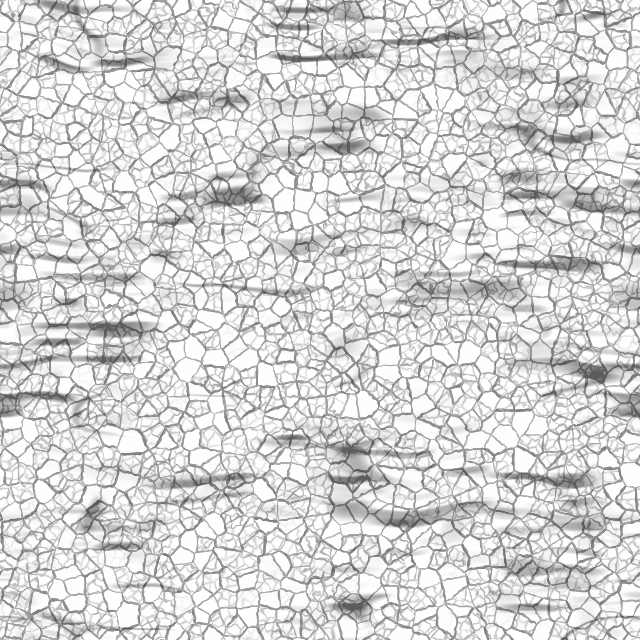
Give the GLSL for this texture, as a WebGL 1 fragment shader.

```glsl
precision highp float;
// Seamless crackled paper: a grey net of irregular cells with finer cracks and soft level wisps.
uniform vec2 u_resolution;

const float COARSE_CELLS = 37.0;
const float FINE_CELLS = 63.0;

float hash(vec2 p, float seed) {
  vec3 q = fract(vec3(p.xyx) * vec3(0.1031, 0.1030, 0.0973) + seed * 0.137);
  q += dot(q, q.yzx + 33.33);
  return fract((q.x + q.y) * q.z);
}

// Value noise in 0..1 that wraps after "period" lattice steps.
float noise(vec2 uv, vec2 period, float seed) {
  vec2 p = uv * period;
  vec2 i = floor(p);
  vec2 f = fract(p);
  f = f * f * f * (f * (f * 6.0 - 15.0) + 10.0);
  vec2 lo = mod(i, period);
  vec2 hi = mod(i + 1.0, period);
  float bottom = mix(hash(lo, seed), hash(vec2(hi.x, lo.y), seed), f.x);
  float top = mix(hash(vec2(lo.x, hi.y), seed), hash(hi, seed), f.x);
  return mix(bottom, top, f.y);
}

vec2 cellPoint(vec2 id, float count, float seed) {
  vec2 w = mod(id, count);
  return vec2(hash(w, seed), hash(w, seed + 1.7));
}

// Wrapping Voronoi: x = distance to the edge in cells, y = cell hash, z = edge hash.
vec3 voronoi(vec2 uv, float count, float seed) {
  vec2 p = uv * count;
  vec2 base = floor(p);
  vec2 f = fract(p);
  vec2 nearCell = vec2(0.0);
  vec2 nearVec = vec2(0.0);
  float nearDist = 64.0;
  for (int y = -1; y <= 1; y++) {
    for (int x = -1; x <= 1; x++) {
      vec2 g = vec2(float(x), float(y));
      vec2 r = g + cellPoint(base + g, count, seed) - f;
      float d = dot(r, r);
      if (d < nearDist) {
        nearDist = d;
        nearVec = r;
        nearCell = g;
      }
    }
  }
  float cellHash = hash(mod(base + nearCell, count), seed + 5.0);
  float edgeHash = 0.0;
  float edge = 8.0;
  for (int y = -2; y <= 2; y++) {
    for (int x = -2; x <= 2; x++) {
      vec2 g = nearCell + vec2(float(x), float(y));
      vec2 r = g + cellPoint(base + g, count, seed) - f;
      vec2 across = r - nearVec;
      if (dot(across, across) > 0.0001) {
        float d = dot(0.5 * (nearVec + r), normalize(across));
        if (d < edge) {
          edge = d;
          edgeHash = fract(cellHash + hash(mod(base + g, count), seed + 5.0));
        }
      }
    }
  }
  return vec3(edge, cellHash, edgeHash);
}

// Coverage of a line from the distance to its middle, in canvas units.
float stroke(float d, float halfWidth, float blur) {
  return 1.0 - smoothstep(halfWidth - blur, halfWidth + blur, d);
}

// Dark drawn-out smudges and thin hairs that run nearly level.
float wisps(vec2 uv) {
  float bend = noise(uv, vec2(5.0, 4.0), 11.0) - 0.5;
  float ripple = noise(uv, vec2(17.0, 9.0), 12.0) - 0.5;
  vec2 q = uv + vec2(0.0, 0.05 * bend + 0.012 * ripple);
  float patches = smoothstep(0.42, 0.78, noise(uv, vec2(6.0, 13.0), 13.0));
  float smudge = smoothstep(0.58, 0.97, noise(q, vec2(11.0, 74.0), 14.0));
  float hair = stroke(abs(noise(q, vec2(4.0, 17.0), 15.0) - 0.5), 0.03, 0.03);
  float hairMask = smoothstep(0.52, 0.85, noise(uv, vec2(9.0, 15.0), 16.0));
  float haze = smoothstep(0.5, 1.0, noise(q, vec2(24.0, 110.0), 17.0));
  return 0.46 * smudge * patches + 0.34 * hair * hairMask + 0.13 * haze * patches;
}

void main() {
  vec2 uv = gl_FragCoord.xy / u_resolution;
  float pixel = 1.0 / u_resolution.y;

  // Ragged outlines.
  vec2 grain = vec2(noise(uv, vec2(170.0), 21.0), noise(uv, vec2(170.0), 22.0)) - 0.5;
  vec2 rough = uv + 0.0026 * grain;

  // Main net: crisp, of varied weight.
  vec3 coarse = voronoi(rough, COARSE_CELLS, 1.0);
  float coarseWidth = mix(0.0010, 0.0021, coarse.z);
  float coarseInk = stroke(coarse.x / COARSE_CELLS, coarseWidth, max(0.0005, 0.5 * pixel));
  coarseInk *= mix(0.27, 0.44, coarse.z) + 0.12 * grain.x;

  // Fine net: soft and pale, leaving some cells blank.
  vec3 fine = voronoi(rough + 0.004 * grain.yx, FINE_CELLS, 3.0);
  float split = smoothstep(0.28, 0.42, coarse.y);
  float fade = mix(0.5, 1.0, noise(uv, vec2(30.0, 60.0), 23.0));
  float fineInk = stroke(fine.x / FINE_CELLS, 0.0015, 0.0013);
  fineInk *= split * fade * mix(0.14, 0.40, fine.z);

  float ink = max(coarseInk, fineInk) + 0.25 * min(coarseInk, fineInk);
  ink += wisps(uv) * (1.0 - 0.6 * ink);
  gl_FragColor = vec4(vec3(clamp(0.995 - ink, 0.36, 1.0)), 1.0);
}
```
